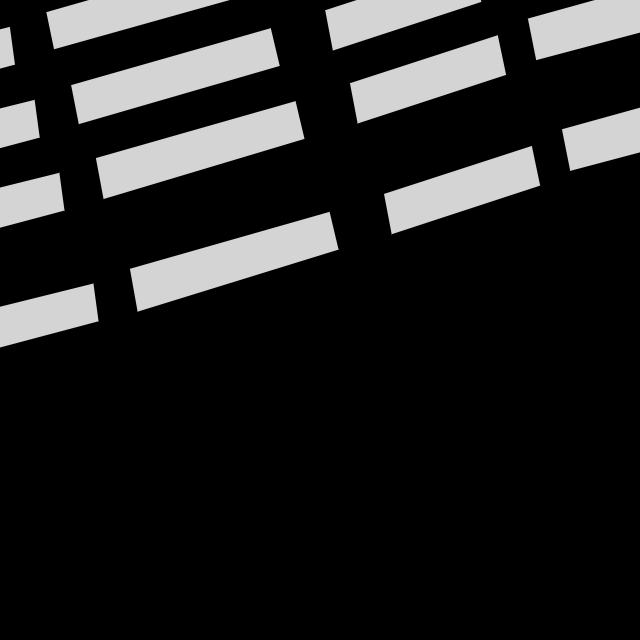
A WebGL 1 fragment shader for this pattern:

```glsl
precision highp float;
// Draws slanted rows of pale grey bars climbing over a black ground.
uniform vec2 u_resolution;

// Signed distance to the line a-b, positive on its right side
float edgeSide(vec2 p, vec2 a, vec2 b) {
  vec2 along = normalize(b - a);
  return dot(p - a, vec2(along.y, -along.x));
}

// Inner distance to a four-sided bar, corners given clockwise
float bar(vec2 p, vec2 topLeft, vec2 topRight, vec2 lowRight, vec2 lowLeft) {
  float across = min(edgeSide(p, topLeft, topRight), edgeSide(p, lowRight, lowLeft));
  float ends = min(edgeSide(p, topRight, lowRight), edgeSide(p, lowLeft, topLeft));
  return min(across, ends);
}

// One slanted row: four bars of slightly uneven shape
float barRow(vec2 p, float row) {
  float d = bar(p, vec2(-0.156, 0.482), vec2(0.146, 0.557),
                   vec2(0.154, 0.498), vec2(-0.143, 0.419));
  d = max(d, bar(p, vec2(0.203, 0.580), vec2(0.515, 0.669),
                    vec2(0.529, 0.610), vec2(0.215, 0.513 + 0.003 * row)));
  d = max(d, bar(p, vec2(0.600, 0.697), vec2(0.831, 0.772),
                    vec2(0.844, 0.710), vec2(0.612, 0.634)));
  return max(d, bar(p, vec2(0.878, 0.798), vec2(1.138, 0.870),
                       vec2(1.151, 0.802), vec2(0.891, 0.733)));
}

void main() {
  float side = min(u_resolution.x, u_resolution.y);
  vec2 p = gl_FragCoord.xy / u_resolution;

  // Stack the rows upward, with a wider gap above the lowest one
  float inside = -1.0;
  for (int i = 0; i < 4; i++) {
    float row = float(i);
    vec2 lift = row * vec2(-0.0387, 0.114) + step(0.5, row) * vec2(-0.0145, 0.059);
    inside = max(inside, barRow(p - lift, row));
  }

  // Soften the edges over one pixel
  float coverage = clamp(inside * side + 0.5, 0.0, 1.0);
  gl_FragColor = vec4(vec3(0.83) * coverage, 1.0);
}
```
